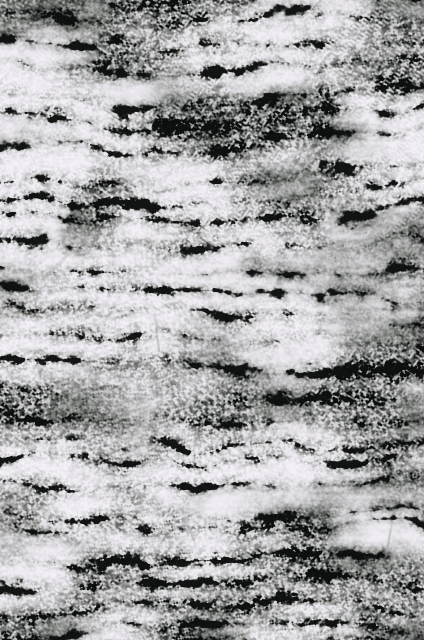
A WebGL 1 fragment shader for this texture:

```glsl
precision highp float;
// Charcoal rubbing on pale paper: short broken black ridges in wavering rows,
// wrapped in grainy soot, with cloudy smudges and a few wiped scrapes.
// Ridges are noisy row distances; soot is multiplied by a fine paper tooth.

uniform vec2 u_resolution;

const vec3 INK = vec3(0.050, 0.060, 0.060);
const vec3 MID = vec3(0.500, 0.510, 0.495);
const vec3 PAPER = vec3(0.965, 0.955, 0.980);

const float ROW_GAP = 0.038;       // all lengths in canvas heights
const float ROW_JITTER = 0.7;
const float RIDGE_WIDTH = 0.025;
const float RIDGE_CUT = 0.565;     // higher leaves fewer ridges
const float RIDGE_ROUGH = 0.012;
const float RIDGE_FRAY = 0.006;
const float EDGE = 0.0026;
const float HALO_REACH = 0.008;
const float HALO_SOOT = 0.50;
const float SMUDGE_SOOT = 0.47;
const vec2 SMUDGE_FREQ = vec2(6.5, 11.0);
const float TOOTH_FREQ = 330.0;
const float TOOTH_CONTRAST = 2.1;
const float SCRAPE_TONE = 0.60;
const int SCRAPES = 18;

float hash(vec2 p) {
  return fract(sin(dot(p, vec2(127.1, 311.7))) * 43758.5453);
}

float noise(vec2 p) {
  vec2 i = floor(p);
  vec2 f = fract(p);
  f = f * f * (3.0 - 2.0 * f);
  float low = mix(hash(i), hash(i + vec2(1.0, 0.0)), f.x);
  float high = mix(hash(i + vec2(0.0, 1.0)), hash(i + vec2(1.0, 1.0)), f.x);
  return mix(low, high, f.y);
}

// Each octave is turned so that no lattice shows.
float fbm(vec2 p) {
  float sum = 0.0;
  float amp = 0.53;
  for (int i = 0; i < 5; i++) {
    sum += amp * noise(p);
    p = mat2(1.90, 0.65, -0.65, 1.90) * p + vec2(17.3, 9.1);
    amp *= 0.5;
  }
  return sum;
}

// Fine paper grain, 0 to 1; fades where the soot has been rubbed smooth.
float paperTooth(vec2 p) {
  vec2 turned = mat2(0.83, 0.56, -0.56, 0.83) * p;
  float grain = 0.6 * noise(turned * TOOTH_FREQ) + 0.4 * noise(p * vec2(170.0, 250.0) + 31.0);
  float rubbed = smoothstep(0.2, 0.6, noise(p * vec2(9.0, 14.0) + 53.0));
  return clamp(0.5 + TOOTH_CONTRAST * mix(0.4, 1.0, rubbed) * (grain - 0.5), 0.0, 1.0);
}

// Signed distance to the nearest broken ridge; negative is inside.
float ridgeDistance(vec2 p) {
  float wave = 0.055 * (noise(p * vec2(4.0, 4.0) + 5.0) - 0.5);
  wave += 0.024 * (noise(p * vec2(16.0, 17.0)) - 0.5);
  float y = p.y + wave;
  float load = 0.30 * (noise(p * vec2(5.0, 7.0) + 71.0) - 0.5);
  float nearest = 1.0;
  for (int k = -1; k <= 1; k++) {
    float row = floor(y / ROW_GAP) + float(k);
    float shift = hash(vec2(row, 3.7));
    float center = (row + 0.5 + ROW_JITTER * (shift - 0.5)) * ROW_GAP;
    float pressure = 0.52 * noise(vec2(p.x * 12.0 + shift * 90.0, row))
                   + 0.48 * noise(vec2(p.x * 34.0 + shift * 50.0, row + 40.0));
    float halfWidth = RIDGE_WIDTH * (pressure + load - RIDGE_CUT);
    nearest = min(nearest, abs(y - center) - halfWidth);
  }
  nearest += RIDGE_ROUGH * (noise(p * vec2(62.0, 95.0)) - 0.5);
  return nearest + RIDGE_FRAY * (noise(p * vec2(140.0, 190.0) + 7.0) - 0.5);
}

// Faint tapered strokes, mostly steep, wiped through the soot.
float scrapes(vec2 p, float aspect) {
  float cover = 0.0;
  for (int i = 0; i < SCRAPES; i++) {
    float id = float(i);
    vec2 start = vec2(hash(vec2(id, 1.3)) * aspect, hash(vec2(id, 2.9)));
    float angle = 1.57 + 1.8 * (hash(vec2(id, 5.1)) - 0.5);
    float len = mix(0.025, 0.075, hash(vec2(id, 7.7)));
    float width = mix(0.0012, 0.0035, hash(vec2(id, 9.2)));
    vec2 dir = vec2(cos(angle), sin(angle));
    vec2 q = p - start;
    float along = clamp(dot(q, dir), 0.0, len);
    float d = length(q - dir * along);
    float stroke = 1.0 - smoothstep(width * 0.5, width * 1.5, d);
    cover = max(cover, stroke * (1.0 - 0.6 * along / len));
  }
  return cover;
}

void main() {
  vec2 p = gl_FragCoord.xy / u_resolution.y;
  float aspect = u_resolution.x / u_resolution.y;
  float tooth = paperTooth(p);

  // Cloudy smudges with slight sideways drag
  float cloud = fbm(p * SMUDGE_FREQ + 11.0) + 0.08 * (noise(p * vec2(18.0, 170.0)) - 0.5);
  float smudge = smoothstep(0.34, 0.80, cloud);

  // Ridges and the soot around them
  float dist = ridgeDistance(p) - 0.005 * (tooth - 0.5);
  float ink = 1.0 - smoothstep(-EDGE, EDGE, dist);
  float halo = exp(-max(dist, 0.0) / HALO_REACH) * mix(0.55, 1.35, smudge);

  float soot = 0.02 + SMUDGE_SOOT * smudge + HALO_SOOT * halo;
  float light = 1.0 - soot * (0.35 + 1.3 * tooth);
  light = mix(light, SCRAPE_TONE, 0.45 * scrapes(p, aspect));
  light = clamp(light, 0.0, 1.0) * (1.0 - 0.97 * ink);

  vec3 color = mix(INK, MID, clamp(light * 2.0, 0.0, 1.0));
  color = mix(color, PAPER, clamp(light * 2.0 - 1.0, 0.0, 1.0));
  gl_FragColor = vec4(color, 1.0);
}
```
